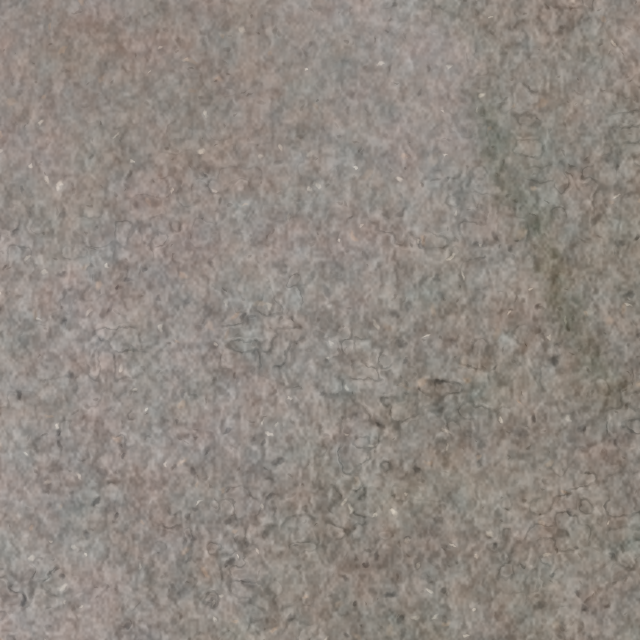
This texture is drawn by a Shadertoy shader. Its source:

```glsl
// Weathered stone ground: soft grey-brown mottling, fine blurred grain,
// dark curled pits, scattered pale grit and a mossy diagonal groove.
// Built from layered value noise, noise contours and jittered cell specks.

float hash(vec2 p) {
    vec3 q = fract(vec3(p.xyx) * 0.1031);
    q += dot(q, q.yzx + 33.33);
    return fract((q.x + q.y) * q.z);
}

float noise(vec2 p) {
    vec2 i = floor(p), f = fract(p);
    f = f * f * (3.0 - 2.0 * f);
    float low = mix(hash(i), hash(i + vec2(1, 0)), f.x);
    float high = mix(hash(i + vec2(0, 1)), hash(i + vec2(1, 1)), f.x);
    return mix(low, high, f.y);
}

// Centred on zero, roughly -0.5 to 0.5
float fbm(vec2 p) {
    float sum = 0.0, amp = 0.5;
    for (int i = 0; i < 4; i++) {
        sum += amp * (noise(p) - 0.5);
        p = mat2(0.8, 0.6, -0.6, 0.8) * p * 2.03 + 17.3;
        amp *= 0.55;
    }
    return sum;
}

// Soft, randomly turned ellipses scattered over a jittered grid
float specks(vec2 p, float scale, float density, float seed) {
    p *= scale;
    vec2 cell = floor(p);
    float mask = 0.0;
    for (int y = -1; y <= 1; y++)
    for (int x = -1; x <= 1; x++) {
        vec2 id = cell + vec2(x, y) + seed;
        if (hash(id) > density) continue;
        vec2 d = p - (id - seed) - vec2(hash(id + 31.7), hash(id + 57.1));
        float turn = 6.2832 * hash(id + 83.9);
        d = mat2(cos(turn), -sin(turn), sin(turn), cos(turn)) * d;
        d.x *= 1.2 + 0.9 * hash(id + 11.3);
        float radius = 0.2 + 0.28 * hash(id + 71.5);
        float grain = 1.0 - smoothstep(0.3, 1.1, length(d) / radius);
        mask = max(mask, grain * (0.5 + 0.5 * hash(id + 45.2)));
    }
    return mask;
}

float segment(vec2 p, vec2 a, vec2 b) {
    vec2 d = b - a;
    return length(p - a - d * clamp(dot(p - a, d) / dot(d, d), 0.0, 1.0));
}

void mainImage(out vec4 fragColor, in vec2 fragCoord) {
    vec2 p = fragCoord / iResolution.xy;
    vec2 warp = vec2(fbm(p * 45.0), fbm(p * 45.0 + 91.0));
    vec2 broad = vec2(fbm(p * 5.0 + 7.0), fbm(p * 5.0 + 63.0));
    vec2 q = p + 0.018 * warp;

    // Broad zones: brown at lower right and upper left, pale grey between
    vec2 r = p + 0.22 * broad;
    float grooveX = 0.75 + 0.4 * (0.85 - p.y);
    float rightSide = smoothstep(-0.04, 0.08, r.x - grooveX);
    float lowerRight = smoothstep(0.75, 1.25, r.x + 0.7 * (1.0 - r.y));
    float earth = max(0.75 * rightSide, lowerRight);
    float upperLeft = 1.0 - smoothstep(0.05, 0.4, length(r - vec2(0.22, 0.9)));
    float rough = smoothstep(0.9, 0.45, r.y);

    vec3 color = vec3(0.588, 0.560, 0.541);
    color -= earth * vec3(0.043, 0.044, 0.060);
    color -= upperLeft * vec3(0.022, 0.036, 0.044);
    color += 0.06 * fbm(p * 9.0 + 23.0);

    // Fine grain, slightly stretched upright, with a little tint per grain
    vec2 upright = q * vec2(1.25, 0.85);
    float grain = 0.075 * (noise(upright * 62.0) - 0.5)
                + 0.110 * (noise(upright * 115.0 + 40.0) - 0.5)
                + 0.075 * (noise(p * vec2(230.0, 190.0)) - 0.5);
    color += grain * (0.85 + 0.3 * max(rough, earth));
    color += vec3(0.05, -0.012, -0.04) * fbm(p * 28.0 + 5.0);
    color += vec3(-0.02, 0.018, 0.006) * fbm(p * 13.0 + 77.0);

    // Curled dark rims with lit edges, clustered in the rough patches
    float field = noise(q * 48.0 + 130.0);
    float patches = smoothstep(-0.12, 0.2, fbm(p * 11.0 + 51.0));
    float curl = 1.0 - smoothstep(0.02, 0.13, abs(field - 0.42));
    float lit = 1.0 - smoothstep(0.02, 0.12, abs(field - 0.66));
    float relief = patches * (0.25 + 0.75 * max(rough, earth));
    color -= relief * curl * vec3(0.075, 0.070, 0.068);
    color += relief * lit * 0.032;

    // Dark pits of two sizes
    float pits = specks(q, 34.0, 0.16, 3.0) * (0.35 + 0.65 * rough);
    float smallPits = specks(q, 62.0, 0.15, 19.0);
    color -= pits * vec3(0.135, 0.128, 0.120) + smallPits * 0.075;

    // Mossy groove, ragged and fading at both ends
    float across = (p.x - grooveX + 0.05 * broad.x + 0.03 * warp.x) / 0.032;
    float ends = smoothstep(0.32, 0.46, p.y) * smoothstep(0.9, 0.8, p.y);
    float groove = exp(-across * across) * ends;
    color -= groove * (0.7 + warp.y) * vec3(0.100, 0.078, 0.098);

    // Broken chalky vein towards the top
    float vein = segment(p + 0.06 * broad, vec2(0.44, 0.72), vec2(0.71, 0.97));
    vein = (1.0 - smoothstep(0.0, 0.022, vein)) * smoothstep(0.45, 0.8, noise(q * 22.0));
    color += vein * vec3(0.085, 0.090, 0.100);

    // Pale and tan grit
    float grit = specks(q, 52.0, 0.045, 41.0);
    float tan = specks(q, 36.0, 0.06, 67.0);
    color += grit * vec3(0.17, 0.165, 0.15) + tan * vec3(0.075, 0.045, 0.020);

    fragColor = vec4(clamp(color, 0.0, 1.0), 1.0);
}
```
